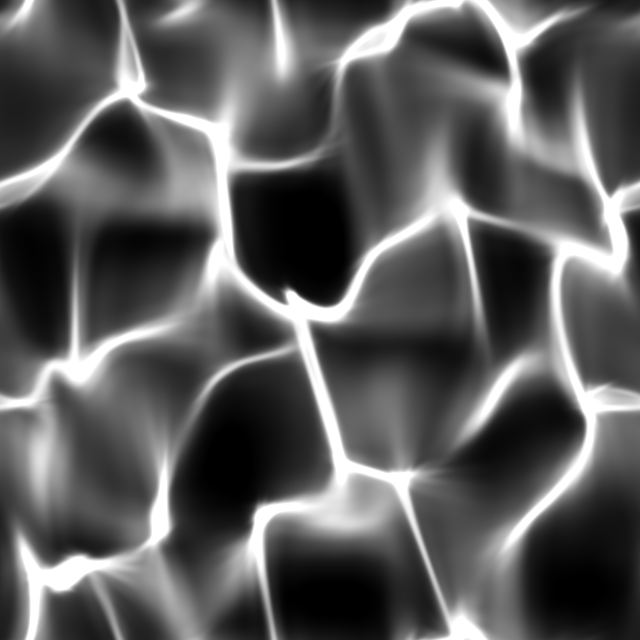
Give the GLSL for this texture, as a Shadertoy shader.

```glsl
// Grey caustic veils: light from a regular grid of beams is bent by layered
// sine waves, and every pixel gathers the stretched beams that land on it.
// Whole-number waves and a whole-number grid make the pattern tile.

const float TAU = 6.2831853;
const float GRID = 40.0;          // beams per canvas side
const int REACH = 6;              // beams searched to each side
const float BEAM_WIDTH = 0.6;     // in grid cells
const float SOFTNESS = 0.0028;    // blur of the bright folds
const float BEND = 0.5;           // steepness added by each wave

const int WAVES = 8;
const vec2 WAVE[WAVES] = vec2[WAVES](
    vec2(2, 1), vec2(-1, 3), vec2(3, 2), vec2(3, -3),
    vec2(5, -1), vec2(2, 5), vec2(-5, 4), vec2(7, 2));

vec2 turn(vec2 v, float angle) {
    float c = cos(angle), s = sin(angle);
    return vec2(c * v.x - s * v.y, s * v.x + c * v.y);
}

// Moves a point by the waves; also returns the local stretch matrix
vec2 bendLight(vec2 point, float steepness, out mat2 stretch) {
    vec2 moved = point;
    stretch = mat2(1.0);
    for (int i = 0; i < WAVES; i++) {
        float n = float(i);
        vec2 k = TAU * WAVE[i];
        float size = length(k);
        vec2 push = turn(k / size, 0.8 * sin(5.0 * n + 1.0)) * steepness;
        float phase = dot(k, point) + 1.7 * n * n + 0.6;
        moved += push * sin(phase) / size;
        stretch += outerProduct(push, k / size) * cos(phase);
    }
    return moved;
}

// A sine stripe whose phase is swayed by a second one
float swayedStripe(vec2 point, vec2 stripe, vec2 sway, float amount) {
    return sin(TAU * dot(stripe, point) + amount * sin(TAU * dot(sway, point)));
}

// Uneven strength of the light before it is bent
float emission(vec2 point) {
    float broad = swayedStripe(point, vec2(2, -3), vec2(1, 2), 2.0);
    float fine = swayedStripe(point, vec2(7, 5), vec2(-6, 4), 1.5);
    return (1.0 + 0.58 * broad) * (1.0 + 0.32 * fine);
}

// Normalised Gaussian spot, stretched by a matrix and then softened
float spot(vec2 offset, mat2 stretch, float width, float softness) {
    vec2 a = stretch[0] * width, b = stretch[1] * width;
    float xx = a.x * a.x + b.x * b.x + softness * softness;
    float yy = a.y * a.y + b.y * b.y + softness * softness;
    float xy = a.x * a.y + b.x * b.y;
    float area = max(xx * yy - xy * xy, 1e-12);
    float reach = yy * offset.x * offset.x + xx * offset.y * offset.y
                - 2.0 * xy * offset.x * offset.y;
    return exp(-0.5 * reach / area) / (TAU * sqrt(area));
}

// Sum of all beams landing at a point; the mean is about one
float gatherLight(vec2 point) {
    float cell = 1.0 / GRID;
    vec2 home = floor(point * GRID) + 0.5;
    float limit = float(REACH) * cell;
    float light = 0.0;
    for (int y = -REACH; y <= REACH; y++) {
        for (int x = -REACH; x <= REACH; x++) {
            vec2 source = (home + vec2(x, y)) * cell;
            float fade = 1.0 - smoothstep(0.84 * limit, limit, distance(source, point));
            if (fade <= 0.0) continue;
            mat2 stretch;
            vec2 landing = bendLight(source, BEND, stretch);
            light += fade * emission(source)
                   * spot(point - landing, stretch, BEAM_WIDTH * cell, SOFTNESS);
        }
    }
    return light * cell * cell;
}

// Film-like curve: deep blacks and a soft shoulder into white
float expose(float light, float black, float gain) {
    return clamp(1.12 * (1.0 - exp(-gain * (light - black))), 0.0, 1.0);
}

void mainImage(out vec4 fragColor, in vec2 fragCoord) {
    vec2 uv = fragCoord / iResolution.xy;
    float grey = expose(gatherLight(uv), 0.12, 0.64);
    fragColor = vec4(vec3(grey), 1.0);
}
```
